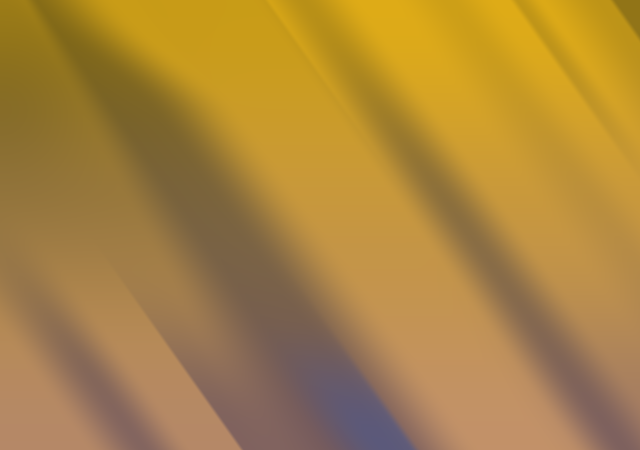
Reproduce this background procedurally as a WebGL 1 fragment shader.

```glsl
precision highp float;

uniform vec2 u_resolution;

#define SLANT 0.71
#define LIT_TOP vec3(0.87, 0.67, 0.09)
#define LIT_MID vec3(0.77, 0.585, 0.26)
#define LIT_LOW vec3(0.76, 0.57, 0.41)
#define SHADE_TOP vec3(0.45, 0.37, 0.09)
#define SHADE_MID vec3(0.45, 0.37, 0.26)
#define SHADE_LOW vec3(0.43, 0.335, 0.36)
#define BLUE_GLOW vec3(0.34, 0.34, 0.48)

// Three-stop vertical gradient
vec3 ramp(vec3 top, vec3 mid, vec3 low, float depth) {
  vec3 upper = mix(top, mid, smoothstep(0.0, 0.58, depth));
  return mix(upper, low, smoothstep(0.45, 1.0, depth));
}

// Soft fold that rises from start to peak and falls to finish
float fold(float u, float start, float peak, float finish) {
  return smoothstep(start, peak, u) * (1.0 - smoothstep(peak, finish, u));
}

// Share of light left between the diagonal folds
float foldLight(float u, float depth, vec2 p) {
  float light = 1.0;

  // Haze on the left, darkest near the upper edge
  float haze = mix(0.55, 0.15, smoothstep(0.4, 0.8, depth));
  light *= 1.0 - haze * (1.0 - smoothstep(0.0, 0.3, u));
  vec2 corner = (p - vec2(0.0, 0.77)) / vec2(0.22, 0.2);
  light *= 1.0 - 0.55 * exp(-dot(corner, corner));

  // Lower left crease and the sheet beside it
  light *= 1.0 - 0.7 * smoothstep(0.4, 0.85, depth) * fold(u, -0.52, -0.39, -0.28);
  float sheet = smoothstep(-0.178, -0.166, u) * (1.0 - smoothstep(-0.16, 0.16, u));
  light *= 1.0 - 0.75 * smoothstep(0.5, 0.95, depth) * sheet;

  // Main fold: crisp at the top left, spreading as it descends
  float lead = smoothstep(0.07 - mix(0.02, 0.22, depth), 0.085, u);
  float reach = mix(0.25, 0.36, smoothstep(0.0, 0.25, depth));
  float trail = 1.0 - smoothstep(reach - 0.2, reach, u);
  light *= 1.0 - mix(0.68, 0.88, smoothstep(0.0, 0.3, depth)) * lead * trail;
  float core = lead * (1.0 - smoothstep(0.2, 0.225, u));
  light *= 1.0 - 0.6 * smoothstep(0.5, 0.95, depth) * core;

  // Dim pane with a crisp right edge
  float pane = smoothstep(0.1, 0.35, u) * (1.0 - smoothstep(0.585, 0.6, u));
  light *= 1.0 - 0.2 * (1.0 - smoothstep(0.0, 0.5, depth)) * pane;

  // Long shadow right of centre
  float longShade = mix(0.35, 0.72, smoothstep(0.0, 0.5, depth));
  light *= 1.0 - longShade * fold(u, 0.56, 0.675, 0.8);
  light *= 1.0 - 0.35 * smoothstep(0.5, 0.95, depth) * smoothstep(0.5, 0.72, u);

  // Faint streaks and the upper right corner
  light *= 1.0 - 0.16 * fold(u, 0.87, 1.0, 1.1);
  light *= 1.0 - 0.28 * (1.0 - smoothstep(0.1, 0.5, depth)) * fold(u, 1.13, 1.15, 1.21);
  light *= 1.0 - 0.3 * smoothstep(1.18, 1.34, u);
  light *= 1.0 - 0.6 * smoothstep(1.352, 1.368, u);
  return light;
}

void main() {
  vec2 p = gl_FragCoord.xy / u_resolution.y;
  float depth = 1.0 - p.y;
  float u = p.x - SLANT * depth;

  vec3 lit = ramp(LIT_TOP, LIT_MID, LIT_LOW, depth);
  vec3 shade = ramp(SHADE_TOP, SHADE_MID, SHADE_LOW, depth);

  // Blue glow at the foot of the main fold
  float glow = smoothstep(0.0, 0.14, u) * (1.0 - smoothstep(0.205, 0.228, u));
  shade = mix(shade, BLUE_GLOW, glow * smoothstep(0.7, 0.98, depth));

  gl_FragColor = vec4(mix(shade, lit, foldLight(u, depth, p)), 1.0);
}
```
